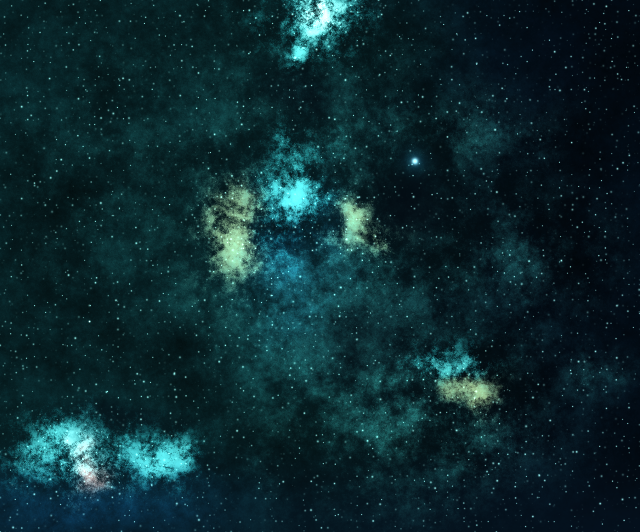
A WebGL 1 fragment shader for this texture:

```glsl
precision highp float;
uniform vec2 u_resolution;

vec2 hash2(vec2 cell) {
  vec3 q = fract(cell.xyx * vec3(0.1031, 0.1030, 0.0973));
  q += dot(q, q.yzx + 33.33);
  return fract((q.xx + q.yz) * q.zy);
}

float gradientNoise(vec2 p) {
  vec2 i = floor(p), f = fract(p);
  vec2 u = f * f * f * (f * (f * 6.0 - 15.0) + 10.0);
  vec2 e = vec2(1.0, 0.0);
  float a = dot(hash2(i) * 2.0 - 1.0, f);
  float b = dot(hash2(i + e) * 2.0 - 1.0, f - e);
  float c = dot(hash2(i + e.yx) * 2.0 - 1.0, f - e.yx);
  float d = dot(hash2(i + 1.0) * 2.0 - 1.0, f - 1.0);
  return mix(mix(a, b, u.x), mix(c, d, u.x), u.y);
}

float fbm(vec2 p, float gain) {
  float sum = 0.0, amplitude = 1.0;
  for (int i = 0; i < 6; i++) {
    sum += amplitude * gradientNoise(p);
    p = mat2(1.6, 1.2, -1.2, 1.6) * p + 19.7;
    amplitude *= gain;
  }
  return sum;
}

float glow(vec2 p, vec2 centre, vec2 radius) {
  vec2 d = (p - centre) / radius;
  return exp(-dot(d, d));
}

// Eats ragged holes into a smooth glow
float clump(float amount, float rough) {
  return amount * smoothstep(0.1, 1.05, amount + 0.75 * rough);
}

float stars(vec2 p, float crowd) {
  float light = 0.0, cells = 26.0;
  for (int i = 0; i < 3; i++) {
    vec2 g = p * cells + float(i) * 7.3;
    vec2 cell = floor(g);
    vec2 offset = 0.25 + 0.5 * hash2(cell);
    vec2 trait = hash2(cell + 91.0);
    float radius = mix(0.0011, 0.0021, trait.y * trait.y);
    float d = length(fract(g) - offset) / cells;
    light += pow(trait.x, mix(9.0, 3.0, crowd)) * exp(-d * d / (radius * radius));
    cells *= 1.9;
  }
  return light;
}

void main() {
  vec2 p = gl_FragCoord.xy / u_resolution.y;
  float soft = fbm(p * 4.0 + 3.0, 0.5);
  float rough = fbm(p * 13.0 + 40.0, 0.78);
  float fine = fbm(p * 55.0 + 8.0, 0.8);
  vec2 q = p + 0.055 * vec2(fbm(p * 7.0, 0.6), fbm(p * 7.0 + 31.0, 0.6));

  // Teal sky on the left, navy black on the right
  float night = smoothstep(0.5, 1.1, p.x + 0.2 * soft);
  vec3 color = mix(vec3(0.025, 0.125, 0.14), vec3(0.008, 0.04, 0.075), night);
  color *= 1.0 + 0.6 * soft + 0.25 * rough + 0.12 * fine;
  color = mix(color, vec3(0.02, 0.075, 0.13), 0.6 * smoothstep(0.2, 0.0, p.y));

  // Green and blue haze
  float haze = 0.65 * glow(q, vec2(0.62, 0.55), vec2(0.22, 0.38))
    + 0.85 * glow(q, vec2(0.81, 0.22), vec2(0.20, 0.13))
    + 0.55 * glow(q, vec2(0.98, 0.53), vec2(0.15, 0.11))
    + 0.50 * glow(q, vec2(0.90, 0.75), vec2(0.14, 0.06))
    + 0.50 * glow(q, vec2(1.12, 0.30), vec2(0.05, 0.04))
    + 0.22 * glow(q, vec2(0.22, 0.65), vec2(0.28, 0.35));
  haze *= smoothstep(-0.45, 0.75, 0.8 * soft + 0.7 * rough);
  color += vec3(0.12, 0.34, 0.31) * haze * (1.0 + 0.5 * fine);
  float blue = glow(q, vec2(0.55, 0.52), vec2(0.09, 0.14))
    + glow(q, vec2(0.17, 0.06), vec2(0.22, 0.07));
  color += vec3(0.015, 0.10, 0.17) * blue * (0.8 + 0.7 * rough);

  // Dark hollows
  float hollow = glow(q, vec2(0.79, 0.62), vec2(0.085, 0.075))
    + 0.7 * glow(q, vec2(0.56, 0.82), vec2(0.07, 0.05))
    + 0.6 * glow(q, vec2(0.69, 0.36), vec2(0.09, 0.06))
    + 0.6 * glow(q, vec2(0.24, 0.20), vec2(0.10, 0.025));
  color = mix(color, vec3(0.012, 0.045, 0.075), clamp(0.85 * hollow, 0.0, 1.0));

  // Bright clouds
  float cyan = glow(q, vec2(0.59, 0.98), vec2(0.085, 0.075))
    + 0.8 * glow(q, vec2(0.55, 0.90), vec2(0.025, 0.035))
    + glow(q, vec2(0.545, 0.64), vec2(0.06, 0.10))
    + 0.8 * glow(q, vec2(0.84, 0.32), vec2(0.07, 0.04))
    + 0.9 * glow(q, vec2(0.11, 0.15), vec2(0.11, 0.06))
    + 0.9 * glow(q, vec2(0.30, 0.135), vec2(0.075, 0.045));
  float cream = glow(q, vec2(0.445, 0.55), vec2(0.055, 0.095))
    + 0.9 * glow(q, vec2(0.67, 0.57), vec2(0.06, 0.05))
    + glow(q, vec2(0.89, 0.255), vec2(0.06, 0.045));
  float white = glow(q, vec2(0.17, 0.125), vec2(0.045, 0.035))
    + 0.8 * glow(q, vec2(0.59, 0.98), vec2(0.04, 0.035));
  float detail = rough + 0.45 * fine;
  float lit = clump(cyan, detail);
  color += vec3(0.08, 0.62, 0.64) * lit + vec3(0.30, 0.22, 0.18) * lit * lit;
  color += vec3(0.62, 0.72, 0.50) * clump(cream, detail);
  color += vec3(0.75, 0.55, 0.50) * clump(white, detail + 0.25);

  // Scattered stars and the single bright one
  float crowd = clamp(0.6 * (cyan + cream) + 0.3 * haze, 0.0, 1.0);
  color += vec3(0.55, 0.82, 0.78) * stars(p, crowd);
  float d = distance(p, vec2(0.78, 0.697));
  color += vec3(0.8, 0.98, 1.0) * exp(-d * d / 0.00003);
  color += vec3(0.08, 0.32, 0.42) * exp(-d / 0.011);

  gl_FragColor = vec4(clamp(color, 0.0, 1.0), 1.0);
}
```
